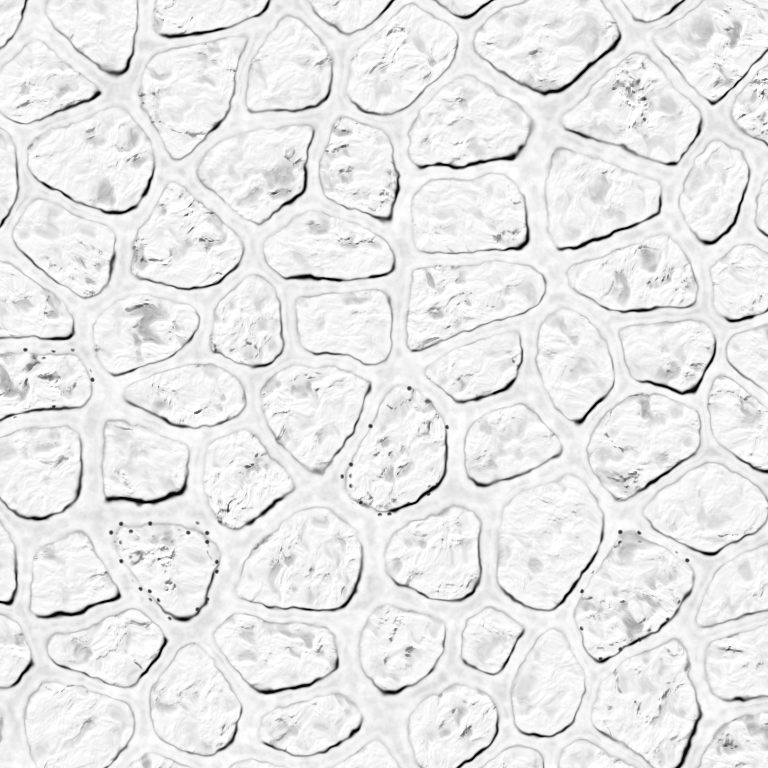
Reproduce this texture map procedurally as a Shadertoy shader.

```glsl
// Draws a high-key relief of a rubble stone wall: pale stones in mortar with inked lower edges.
const vec2  GRID         = vec2(6.2, 9.6);     // stones across and up the canvas
const vec2  JITTER       = vec2(0.75, 0.56);   // irregularity of stone centres
const vec2  SHADE_DIR    = vec2(0.45, -0.89);  // side on which the ink gathers
const float GAP_MIN      = 0.007;              // half width of the mortar joints
const float GAP_MAX      = 0.013;
const float ROUND_SOFT   = 80.0;               // corner sharpness, round to angular
const float ROUND_HARD   = 190.0;
const float LINE_THIN    = 0.0015;
const float LINE_THICK   = 0.0023;
const float RELIEF_STEP  = 0.003;
const float GRAIN_SCALE  = 62.0;
const float STONE_TONE   = 0.962;
const float MORTAR_TONE  = 0.928;
const float INK_TONE     = 0.03;

vec2 hash2(vec2 p) {
    vec3 q = fract(vec3(p.xyx) * vec3(0.1031, 0.1030, 0.0973));
    q += dot(q, q.yzx + 33.33);
    return fract((q.xx + q.yz) * q.zy);
}

float noise(vec2 p) {
    vec2 i = floor(p), f = fract(p);
    f = f * f * f * (f * (f * 6.0 - 15.0) + 10.0);
    float low  = mix(hash2(i).x, hash2(i + vec2(1, 0)).x, f.x);
    float high = mix(hash2(i + vec2(0, 1)).x, hash2(i + vec2(1, 1)).x, f.x);
    return mix(low, high, f.y);
}

float fbm(vec2 p) {
    float sum = 0.0, weight = 0.5;
    for (int i = 0; i < 4; i++) {
        sum += weight * noise(p);
        p = mat2(1.6, 1.2, -1.2, 1.6) * p + 17.3;
        weight *= 0.5;
    }
    return sum;
}

// Bends joints at large scale and roughens edges at small scale
vec2 warp(vec2 p) {
    vec2 broad = vec2(noise(p * 4.0 + 3.7), noise(p * 4.0 + 41.2)) - 0.5;
    vec2 rough = vec2(noise(p * 24.0 + 9.1), noise(p * 24.0 + 63.4)) - 0.5;
    vec2 fine  = vec2(noise(p * 95.0 + 5.5), noise(p * 95.0 + 27.8)) - 0.5;
    return p + 0.055 * broad + 0.009 * rough + 0.0036 * fine - vec2(0.0, 0.07 * p.x);
}

// Stone centre in canvas units; each course slides sideways
vec2 stoneCentre(vec2 cell) {
    float slide = 0.5 * mod(cell.y, 2.0);
    return (cell + 0.5 + vec2(slide, 0.0) + JITTER * (hash2(cell + 50.0) - 0.5)) / GRID;
}

// Signed distance inside the nearest stone; also its outward normal and id
float stoneField(vec2 p, out vec2 normal, out vec2 id) {
    vec2 base = floor(p * GRID), nearest = vec2(0.0);
    float best = 1e5;
    for (int y = -2; y <= 2; y++)
    for (int x = -2; x <= 2; x++) {
        vec2 cell = base + vec2(x, y), c = stoneCentre(cell);
        float dist = dot(p - c, p - c);
        if (dist < best) { best = dist; nearest = c; id = cell; }
    }
    vec2 traits = hash2(id + 130.0);
    float k = mix(ROUND_SOFT, ROUND_HARD, traits.x), total = 0.0;
    normal = vec2(0.0);
    for (int y = -2; y <= 2; y++)
    for (int x = -2; x <= 2; x++) {
        vec2 cell = id + vec2(x, y);
        if (cell == id) continue;
        vec2 c = stoneCentre(cell), away = normalize(c - nearest);
        float w = exp(-k * dot(0.5 * (c + nearest) - p, away));
        total += w;
        normal += w * away;
    }
    normal = normalize(normal + 1e-6);
    return -log(total) / k - mix(GAP_MIN, GAP_MAX, traits.y);
}

// Crumbled surface height, turned along each stone's own bedding
float surface(vec2 p, vec2 id) {
    vec2 traits = hash2(id + 210.0);
    float a = mix(-0.6, 1.3, traits.x);
    vec2 q = mat2(cos(a), -sin(a), sin(a), cos(a)) * p;
    q += 0.014 * (vec2(noise(p * 42.0 + 7.0), noise(p * 42.0 + 31.0)) - 0.5);
    return fbm(q * vec2(0.8, 1.1) * GRAIN_SCALE + traits * 90.0);
}

void mainImage(out vec4 fragColor, in vec2 fragCoord) {
    vec2 p = fragCoord / iResolution.y;
    vec2 normal, id;
    float d = stoneField(warp(p), normal, id);
    vec2 traits = hash2(id + 310.0);
    float inside = smoothstep(-0.003, 0.003, d);
    float facing = smoothstep(0.0, 0.95, dot(normal, SHADE_DIR));

    // Mortar: soft, finely mottled
    float mortar = MORTAR_TONE - 0.2 * (fbm(p * 85.0) - 0.47) - 0.06 * (noise(p * 12.0) - 0.5);

    // Stone: hollows and relief shading, heavier in patches
    float height = surface(p, id);
    float drop = height - surface(p + SHADE_DIR * RELIEF_STEP, id);
    float patchy = smoothstep(0.35, 0.8, noise(p * 24.0 + traits * 40.0)) * mix(0.4, 1.0, traits.x);
    float hollow = smoothstep(0.42, 0.2, height);
    float stone = STONE_TONE - drop * mix(0.4, 0.75, patchy) - hollow * mix(0.1, 0.28, patchy);
    stone -= 0.42 * patchy * smoothstep(0.08, 0.22, drop);

    // Cracks: broken thin lines across the stones
    float crack = 1.0 - smoothstep(0.0, 0.04, abs(fbm(p * 15.0 + traits * 70.0) - 0.47));
    crack *= smoothstep(0.58, 0.8, noise(p * 13.0 + traits.yx * 50.0));
    stone -= 0.42 * crack * smoothstep(-0.04, 0.1, drop);
    float tone = mix(mortar, min(stone, 1.0), inside);

    // Bright halos on both sides of the outline
    float outer = exp(-pow((d + 0.0058) / 0.0028, 2.0));
    float inner = exp(-pow((d - 0.0062) / 0.0032, 2.0));
    tone = mix(tone, 1.0, 0.5 * outer + 0.4 * inner);

    // Outline: swelling broken black stroke below, faint grey above
    float press = smoothstep(0.25, 0.75, 0.6 * noise(p * 26.0 + 8.0) + 0.4 * noise(p * 80.0));
    float width = mix(LINE_THIN, LINE_THICK, facing * press);
    float line = exp(-pow(d / width, 2.0)) * mix(0.2, 1.15, facing) * mix(0.3, 1.0, press);

    // Dark round pits strung along a few edges
    vec2 pitCell = floor(p * 80.0), pitRand = hash2(pitCell + 400.0);
    float pit = length(fract(p * 80.0) - mix(vec2(0.35), vec2(0.65), pitRand));
    pit = (1.0 - smoothstep(0.08, 0.34, pit)) * step(0.7, pitRand.x) * step(0.92, traits.y);
    pit *= 1.0 - smoothstep(0.003, 0.007, abs(d));
    tone = mix(tone, INK_TONE, clamp(max(line, 0.8 * pit), 0.0, 1.0));

    fragColor = vec4(vec3(clamp(tone, 0.0, 1.0)), 1.0);
}
```
